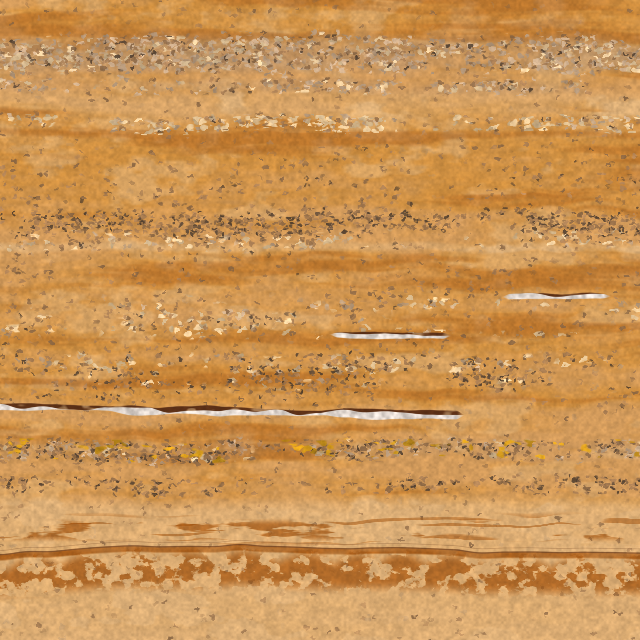
A three.js fragment shader for this texture:

```glsl
// Banded golden travertine: level strata of tan, ochre and peach stone.
// Warped depth bands place the layers, cellular grains fill the gritty ones,
// and thin crystal veins and a rust seam run across them.
varying vec2 vUv;

const vec3 TAN = vec3(0.83, 0.61, 0.36);
const vec3 OCHRE = vec3(0.81, 0.56, 0.25);
const vec3 PEACH = vec3(0.87, 0.69, 0.47);
const vec3 UMBER = vec3(0.62, 0.46, 0.31);
const vec3 RUST = vec3(0.66, 0.37, 0.11);
const vec3 ASH = vec3(0.76, 0.65, 0.54);
const vec3 CREAM = vec3(0.90, 0.79, 0.62);
const vec3 PIT = vec3(0.33, 0.26, 0.20);
const vec3 GOLD = vec3(0.84, 0.61, 0.08);
const vec3 CRYSTAL = vec3(0.90, 0.86, 0.83);
const vec3 CAVITY = vec3(0.36, 0.19, 0.09);

float hash(vec2 p) {
  vec3 q = fract(vec3(p.xyx) * 0.1031);
  q += dot(q, q.yzx + 33.33);
  return fract((q.x + q.y) * q.z);
}

float noise(vec2 p) {
  vec2 i = floor(p), f = fract(p);
  f = f * f * (3.0 - 2.0 * f);
  return mix(mix(hash(i), hash(i + vec2(1.0, 0.0)), f.x),
             mix(hash(i + vec2(0.0, 1.0)), hash(i + 1.0), f.x), f.y);
}

float fbm(vec2 p) {
  float sum = 0.0, amp = 0.533;
  for (int i = 0; i < 4; i++) {
    sum += amp * noise(p);
    p = p * 2.03 + 17.7;
    amp *= 0.5;
  }
  return sum;
}

// 1 between two depths, with soft borders
float band(float d, float top, float bottom, float blur) {
  return smoothstep(top - blur, top + blur, d) * (1.0 - smoothstep(bottom - blur, bottom + blur, d));
}

// Distance to the nearest grain centre, and that grain's random value
vec2 grain(vec2 p) {
  vec2 cell = floor(p), best = vec2(9.0, 0.0);
  for (int y = -1; y <= 1; y++)
    for (int x = -1; x <= 1; x++) {
      vec2 c = cell + vec2(float(x), float(y));
      float dist = length(c + vec2(hash(c), hash(c + 71.3)) - p);
      if (dist < best.x) best = vec2(dist, hash(c + 29.7));
    }
  return best;
}

// Covers a share of the cells with ragged grains of one tint
vec3 scatter(vec3 base, vec3 tint, vec2 p, float share, float size) {
  vec2 g = grain(p + 0.9 * (vec2(noise(p * 1.7), noise(p * 1.7 + 40.0)) - 0.5));
  float mask = (1.0 - smoothstep(size - 0.15, size + 0.15, g.x)) * smoothstep(0.0, 0.08, share - g.y);
  return mix(base, tint * (0.82 + 0.36 * fract(g.y * 37.0)), 0.85 * mask);
}

// A crystal-lined crack: dark cavity on top, white crust below
vec3 vein(vec3 base, vec2 p, float offset, float left, float right, float thick) {
  float reach = band(p.x, left, right, 0.008);
  float wave = offset + 0.007 * (fbm(vec2(p.x * 13.0, left * 9.0)) - 0.5);
  float half_ = thick * reach * (0.55 + 0.9 * noise(vec2(p.x * 24.0, 5.0)));
  float split = wave + thick * 1.8 * (noise(vec2(p.x * 30.0, 8.0)) - 0.6);
  float body = band(p.y, wave - half_, wave + half_, 0.0012) * reach;
  vec3 hollow = mix(CAVITY, UMBER, smoothstep(0.5, 0.8, noise(p * vec2(60.0, 150.0))));
  vec3 crust = CRYSTAL * (0.85 + 0.25 * noise(p * 160.0));
  return mix(base, mix(hollow, crust, smoothstep(-0.001, 0.001, p.y - split)), body);
}

// Smooth stone between the gritty layers
vec3 stone(vec2 p, float d) {
  float strata = fbm(vec2(p.x * 2.5, d * 34.0));
  float cloud = fbm(p * vec2(14.0, 30.0));
  float ochre = band(d, -0.1, 0.05, 0.02) + band(d, 0.21, 0.33, 0.02) + 0.8 * band(d, 0.53, 0.63, 0.02);
  float peach = band(d, 0.785, 1.1, 0.015) + 0.5 * band(d, 0.145, 0.185, 0.01) + 0.7 * band(d, 0.385, 0.397, 0.004);
  vec3 col = mix(TAN, OCHRE, smoothstep(0.38, 0.68, strata * 0.6 + cloud * 0.4 + 0.14 * ochre));
  col = mix(col, PEACH, clamp(0.85 * peach + 0.6 * smoothstep(0.54, 0.72, cloud), 0.0, 1.0));
  float stain = smoothstep(0.58, 0.78, strata + 0.07 * ochre - 0.2 * peach) + 0.7 * band(d, 0.208, 0.217, 0.004);
  return mix(col, RUST, 0.5 * min(stain, 1.0));
}

// Rust seam with blotches hanging below and hairlines above
vec3 rustSeam(vec3 base, vec2 p, float d) {
  float sink = p.y - 0.857 - 0.024 * (noise(vec2(p.x * 5.0, 3.0)) - 0.5) - 0.004 * noise(vec2(p.x * 24.0, 1.0));
  float arch = 0.014 * abs(sin(p.x * 38.0 + 3.0 * noise(vec2(p.x * 6.0, 2.0))));
  float hang = band(sink, 0.024 - arch, 0.062, 0.012);
  float blot = smoothstep(0.47, 0.57, fbm(p * vec2(65.0, 80.0)) + 0.12 * (noise(p * vec2(6.0, 9.0)) - 0.4));
  float hair = smoothstep(0.70, 0.82, noise(vec2(p.x * 7.0, d * 210.0))) * band(p.y, 0.805, 0.85, 0.008);
  float patch_ = smoothstep(0.58, 0.67, fbm(p * vec2(16.0, 85.0))) * band(p.y, 0.815, 0.842, 0.006);
  float seam = band(sink, 0.0, 0.009, 0.002) * (0.65 + 0.4 * noise(p * vec2(30.0, 120.0)));
  vec3 col = mix(base, RUST, clamp(0.85 * hang * blot + 0.6 * hair + 0.8 * patch_ + seam, 0.0, 1.0));
  return mix(col, CAVITY, 0.6 * band(sink, -0.001, 0.001, 0.001) + 0.3 * band(sink, -0.007, -0.006, 0.001));
}

void main() {
  vec2 p = vec2(vUv.x, 1.0 - vUv.y);
  float d = p.y + 0.022 * (fbm(vec2(p.x * 4.0, p.y * 5.0)) - 0.5) + 0.006 * (noise(vec2(p.x * 24.0, p.y * 9.0)) - 0.5);
  vec3 col = stone(p, d);

  // How much of each layer is ashy, creamy or pitted
  float clump = smoothstep(0.28, 0.62, fbm(p * vec2(9.0, 22.0)));
  float mineral = band(d, 0.69, 0.72, 0.008);
  float ashy = band(d, 0.06, 0.115, 0.012) + 0.7 * band(d, 0.128, 0.148, 0.006) + 0.5 * mineral;
  float creamy = band(d, 0.183, 0.207, 0.006) + 0.4 * band(d, 0.365, 0.395, 0.008)
    + 0.45 * band(d, 0.47, 0.525, 0.01) + 0.4 * band(d, 0.555, 0.6, 0.015);
  float pitted = 0.4 * ashy + 0.3 * creamy + band(d, 0.337, 0.37, 0.012) + 0.6 * band(d, 0.565, 0.61, 0.02)
    + 0.7 * mineral + 0.8 * band(d, 0.745, 0.77, 0.008) + 0.15 * band(d, 0.22, 0.65, 0.02);

  // Grains and pits
  col = mix(col, mix(UMBER, ASH, fbm(p * 70.0)), 0.5 * min(ashy, 1.0) * clump);
  col = scatter(col, ASH, p * vec2(105.0, 125.0), 0.6 * (ashy + 0.4 * creamy) * clump + 0.03, 0.48);
  col = scatter(col, CREAM, p * vec2(90.0, 125.0) + 31.0, (0.65 * creamy + 0.25 * ashy) * clump, 0.5);
  col = scatter(col, UMBER, p * vec2(120.0, 150.0) + 57.0, 0.55 * pitted * clump + 0.07, 0.45);
  col = scatter(col, PIT, p * vec2(130.0, 150.0) + 83.0, 0.36 * pitted * clump + 0.008, 0.36);
  col = scatter(col, GOLD, p * vec2(55.0, 85.0) + 11.0, 0.4 * mineral * clump + 0.02 * (ashy + creamy), 0.4);

  // Seam, veins and fine tooth
  col = rustSeam(col, p, d);
  col = vein(col, p, 0.637 + 0.016 * p.x, -0.1, 0.72, 0.006);
  col = vein(col, p, 0.463, 0.79, 0.95, 0.005);
  col = vein(col, p, 0.524, 0.52, 0.70, 0.004);
  col *= 1.0 + 0.20 * (fbm(p * 110.0) - 0.5) + 0.10 * (noise(p * 256.0) - 0.5);
  gl_FragColor = vec4(clamp(col, 0.0, 1.0), 1.0);
}
```
